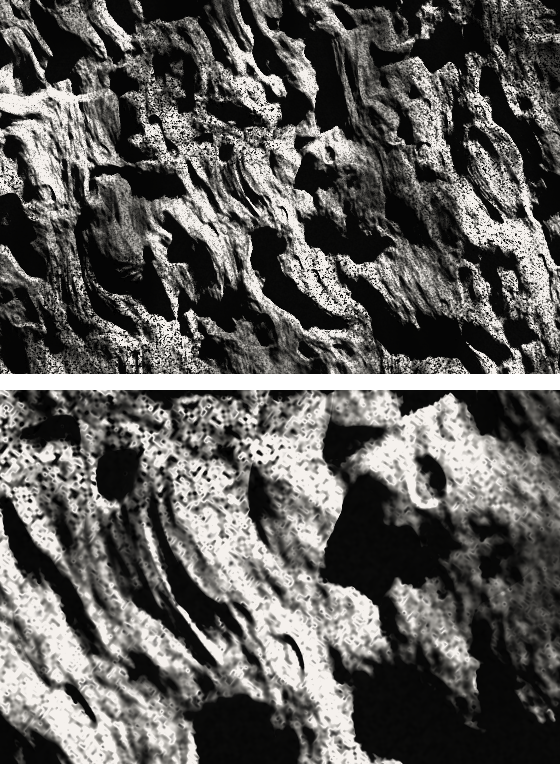
Top, the full canvas; bottom, a detail of the centre.
Write a Shadertoy shader that draws this texture.

```glsl
// Weathered, pitted limestone in hard raking sunlight.

const vec2  SUN_DIR      = vec2(0.53, 0.848); // towards the sun, in the plane
const float SUN_SLOPE    = 2.3;    // height gained per unit along a sun ray
const float SHADOW_REACH = 0.13;   // longest cast shadow
const int   SHADOW_STEPS = 22;
const float SHADOW_EDGE  = 0.025;  // softness of shadow borders
const float SHADOW_GRIT  = 0.05;   // raggedness of shadow borders
const vec2  RIDGE_AXIS   = vec2(0.94, 0.342);  // across the leaning ridges
const vec2  RELIEF_FREQ  = vec2(9.5, 5.8);
const float RELIEF_GAIN  = 0.8;
const vec2  LUMP_FREQ    = vec2(15.0, 9.0);
const float LUMP_HEIGHT  = 0.13;
const vec2  PIT_FREQ     = vec2(11.0, 7.0);
const float PIT_DEPTH    = 0.19;
const float SMALL_PIT    = 0.06;   // depth of the small hollows
const float WARP_FREQ    = 7.0;
const float WARP_AMOUNT  = 0.07;
const vec2  STAIN_FREQ   = vec2(6.0, 3.0);
const float GRAIN_FREQ   = 300.0;
const float BASE_LIGHT   = 0.41;
const float SLOPE_LIGHT  = 0.115;
const float MAX_FACING   = 4.0;
const vec3  SHADOW_COLOR = vec3(0.02, 0.02, 0.019);
const vec3  WARM_TINT    = vec3(1.0, 0.98, 0.925);
const vec3  CHALK_TINT   = vec3(1.0, 0.985, 0.97);

float hash(vec2 p) {
    return fract(sin(dot(p, vec2(127.1, 311.7))) * 43758.5453);
}

float noise(vec2 p) {
    vec2 cell = floor(p);
    vec2 f = fract(p);
    f = f * f * (3.0 - 2.0 * f);
    float low  = mix(hash(cell), hash(cell + vec2(1.0, 0.0)), f.x);
    float high = mix(hash(cell + vec2(0.0, 1.0)), hash(cell + 1.0), f.x);
    return mix(low, high, f.y);
}

float fbm(vec2 p, int octaves) {
    const mat2 TURN = mat2(0.88, 0.475, -0.475, 0.88);
    float sum = 0.0;
    float amplitude = 0.5;
    for (int i = 0; i < octaves; i++) {
        sum += amplitude * noise(p);
        p = TURN * p * 2.03 + 13.7;
        amplitude *= 0.46;
    }
    return sum;
}

// Rock height: leaning rounded lumps with ragged, steep-walled hollows.
float relief(vec2 p) {
    vec2 bend = vec2(noise(p * WARP_FREQ + 3.1), noise(p * WARP_FREQ + 41.7));
    vec2 q = p + WARP_AMOUNT * (bend - 0.5);
    q = vec2(dot(q, RIDGE_AXIS), dot(q, vec2(-RIDGE_AXIS.y, RIDGE_AXIS.x)));
    float detail = noise(q * PIT_FREQ * 2.7 + 5.9);
    float hollow = 0.8 * noise(q * PIT_FREQ + 17.3) + 0.2 * detail;
    float lump = abs(2.0 * noise(q * LUMP_FREQ + 31.0) - 1.0);
    return RELIEF_GAIN * fbm(q * RELIEF_FREQ, 5)
         + LUMP_HEIGHT * lump
         - PIT_DEPTH * smoothstep(0.43, 0.26, hollow)
         - SMALL_PIT * smoothstep(0.35, 0.15, detail);
}

// How far the terrain towards the sun rises above the sun ray.
float occlusion(vec2 p, float height) {
    float blocked = -1.0;
    for (int i = 1; i <= SHADOW_STEPS; i++) {
        float t = SHADOW_REACH * pow(float(i) / float(SHADOW_STEPS), 1.5);
        blocked = max(blocked, relief(p + SUN_DIR * t) - height - SUN_SLOPE * t);
    }
    return blocked;
}

void mainImage(out vec4 fragColor, in vec2 fragCoord) {
    vec2 p = fragCoord / iResolution.y;

    // Direct light and cast shadow
    float height = relief(p);
    float delta = 0.003;
    float facing = (height - relief(p + SUN_DIR * delta)) / delta;
    float diffuse = max(BASE_LIGHT + SLOPE_LIGHT * min(facing, MAX_FACING), 0.03);

    // Mineral grain, stronger in speckled patches
    vec2 turned = mat2(0.8, 0.6, -0.6, 0.8) * p;
    float grain = 0.7 * noise(turned * GRAIN_FREQ)
                + 0.3 * noise(p * GRAIN_FREQ * 0.47 + 9.0) - 0.5;
    float speckle = smoothstep(0.35, 0.75, noise(p * 4.5 + 71.0));
    float grainGain = max(1.0 + mix(1.4, 3.4, speckle) * grain, 0.05);

    // Dark lichen and pale chalk
    float chalk = smoothstep(0.32, 0.62, fbm(p * STAIN_FREQ + 29.0, 5));
    float albedo = mix(0.6, 1.55, chalk);

    float blocked = occlusion(p, height) + SHADOW_GRIT * grain;
    float sunlit = 1.0 - smoothstep(0.0, SHADOW_EDGE, blocked);

    float value = min(diffuse * albedo * grainGain, 0.96);
    vec3 rock = value * mix(WARM_TINT, CHALK_TINT, max(value, 0.6 * chalk));
    vec3 shade = SHADOW_COLOR * (1.0 + 1.5 * chalk * (grain + 0.5));
    fragColor = vec4(mix(shade, rock, sunlit), 1.0);
}
```
